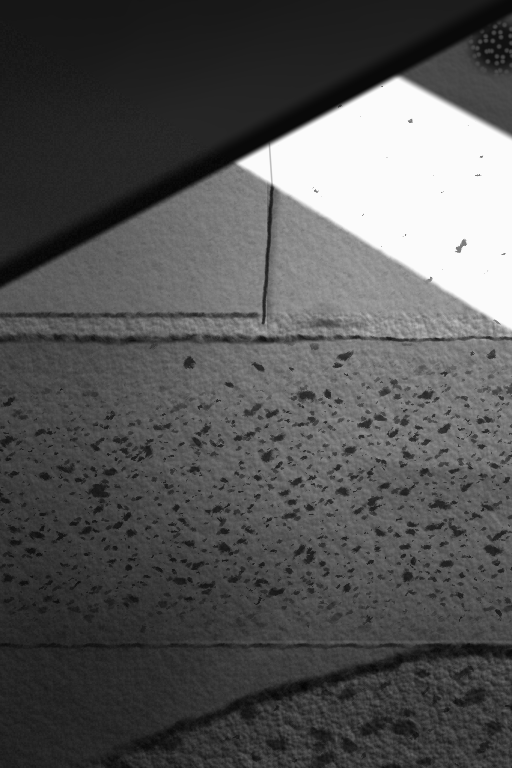
This texture is drawn by a WebGL 2 fragment shader. Its source:

```glsl
#version 300 es
precision highp float;
uniform vec2 u_resolution;
out vec4 fragColor;

vec2 hash2(vec2 p) {
  vec3 q = fract(p.xyx * vec3(0.1031, 0.103, 0.0973));
  q += dot(q, q.yzx + 33.33);
  return fract((q.xx + q.yz) * q.zy);
}

// Layered, bent sines for broad stains and wandering edges
float waves(vec2 p) {
  float sum = 0.0, gain = 0.5;
  for (int i = 0; i < 5; i++) {
    p += 0.6 * sin(p.yx * 1.3 + float(i));
    sum += gain * sin(p.x) * cos(p.y);
    p = mat2(1.5, 1.1, -1.1, 1.5) * p + 2.7;
    gain *= 0.6;
  }
  return sum;
}

// Distance to the nearest scattered point
float cellular(vec2 p) {
  vec2 id = floor(p);
  float nearest = 2.0;
  for (int y = -1; y <= 1; y++)
    for (int x = -1; x <= 1; x++) {
      vec2 cell = id + vec2(x, y);
      nearest = min(nearest, length(p - cell - hash2(cell)));
    }
  return nearest;
}

// Irregular holes with a random radius per cell
float pits(vec2 p, float size) {
  p += 0.16 * vec2(waves(p * 5.0), waves(p * 5.0 + 9.0));
  vec2 id = floor(p);
  float hole = 0.0;
  for (int y = -1; y <= 1; y++)
    for (int x = -1; x <= 1; x++) {
      vec2 cell = id + vec2(x, y), rnd = hash2(cell + 17.0);
      vec2 d = p - cell - hash2(cell);
      d.y += (rnd.y - 0.6) * d.x;
      float r = size * rnd.x * rnd.x + 0.01;
      hole = max(hole, smoothstep(r, r * 0.45, length(d * vec2(0.75, 1.2))) * smoothstep(0.15, 0.5, rnd.x));
    }
  return hole;
}

float relief(vec2 p) {
  return cellular(p * 48.0) + 0.6 * cellular(p * 105.0) + 0.5 * waves(p * 60.0);
}

float segment(vec2 p, vec2 a, vec2 b) {
  vec2 d = b - a;
  return length(p - a - d * clamp(dot(p - a, d) / dot(d, d), 0.0, 1.0));
}

float band(float d, float width) { return smoothstep(width, width * 0.2, abs(d)); }

void main() {
  vec2 p = gl_FragCoord.xy / u_resolution * vec2(1.0, 1.5);
  float wander = waves(p * 22.0), jitter = waves(p * 75.0 + 4.0);
  float stain = waves(p * vec2(5.0, 9.0));
  float grain = hash2(floor(p * 340.0)).x - 0.5;
  float bump = relief(p + vec2(0.0025, 0.0035)) - relief(p);

  // Wall tone, fading to the left and the floor
  float panel = smoothstep(0.832, 0.84, p.y + 0.003 * wander);
  float tone = mix(0.27, 0.5, smoothstep(0.0, 0.75, p.x)) * mix(0.48, 1.0, smoothstep(0.08, 0.8, p.y));
  tone += 0.08 * panel + 0.025 * stain;
  tone -= 0.07 * smoothstep(0.62, 0.8, p.x) * smoothstep(0.012, -0.012, p.y - 0.605 + 0.09 * (p.x - 0.65)) * smoothstep(0.42, 0.6, p.y);
  tone -= 0.06 * panel * smoothstep(0.1, 0.3, stain) * smoothstep(0.53, 0.56, p.x);

  // Rough bed under the ragged seam at the bottom
  float seamY = 0.225 - 0.235 * pow(max(0.86 - p.x, 0.0) / 0.74, 1.25) + 0.012 * wander;
  float bed = smoothstep(0.012, -0.012, p.y - seamY);
  float lower = smoothstep(0.85, 0.8, p.y);
  tone *= 1.0 + bump * mix(mix(0.13, 0.3, lower), 0.85, bed);

  // Scattered holes, thickest across the middle
  float middle = lower * smoothstep(0.2, 0.4, p.y) * smoothstep(0.83, 0.64, p.y + 0.06 * stain);
  float holes = pits(p * vec2(34.0, 38.0), 0.42) * middle;
  holes = max(holes, 0.7 * pits(p * 62.0 + 5.0, 0.42) * max(middle, 0.15));
  holes = max(holes, pits(p * 15.0 + 3.0, 0.24) * lower * smoothstep(0.24, 0.3, p.y));
  holes = max(holes, 0.8 * pits(p * 24.0, 0.6) * bed);
  tone *= 1.0 - 0.62 * holes;

  // Joints, ledge and vertical crack
  float ledge = smoothstep(0.893, 0.883, p.y) * panel;
  tone *= 1.0 + ledge * bump * 0.3;
  float broken = 0.65 + 0.5 * jitter;
  tone *= 1.0 - 0.7 * broken * band(p.y - 0.884 - 0.003 * jitter, 0.008) * smoothstep(0.52, 0.5, p.x);
  float ledgeY = 0.838 + 0.005 * wander + 0.003 * jitter;
  tone *= 1.0 - 0.8 * broken * band(p.y - ledgeY, mix(0.012, 0.005, smoothstep(0.45, 0.8, p.x)));
  tone *= 1.0 - 0.5 * broken * band(p.y - 0.864 - 0.01 * wander, 0.012) * smoothstep(0.56, 0.64, p.x) * smoothstep(0.74, 0.68, p.x);
  float crack = segment(p + vec2(0.002 * jitter, 0.0), vec2(0.514, 0.87), vec2(0.532, 1.14));
  tone *= 1.0 - 0.7 * smoothstep(0.0055, 0.001, crack);
  tone *= 1.0 - 0.3 * broken * smoothstep(0.022, 0.006, crack) * step(0.522, p.x);
  float baseJoint = band(p.y - 0.238 - 0.004 * jitter, 0.006);
  tone *= 1.0 - 0.55 * broken * baseJoint;
  tone += 0.05 * band(p.y - 0.246, 0.005) * smoothstep(0.1, 0.6, p.x);
  tone *= 1.0 - 0.85 * (0.75 + 0.4 * jitter) * band(p.y - seamY, 0.02) * smoothstep(0.08, 0.4, p.x);

  // Sunlit wedge and the dim surface beyond it
  float lit = smoothstep(-0.006, 0.008, p.y - 1.178 + 0.61 * (p.x - 0.465) + 0.002 * jitter);
  float beyond = smoothstep(-0.008, 0.012, p.y - 1.348 + 0.54 * (p.x - 0.781));
  float sun = 0.985 - 0.5 * pits(p * 13.0 + 8.0, 0.09);
  sun -= 0.25 * smoothstep(0.003, 0.0, segment(p, vec2(0.532, 1.13), vec2(0.526, 1.22)));
  tone = mix(tone, sun, lit);
  float patchMask = smoothstep(0.075, 0.03, length((p - vec2(0.975, 1.41)) * vec2(1.0, 1.1)));
  float dim = 0.29 + 0.03 * stain + 0.03 * bump;
  dim *= 1.0 - 0.75 * patchMask * smoothstep(0.1, 0.5, cellular(p * 70.0));
  tone = mix(tone, dim, beyond);

  // Overhanging slab with a black underside
  float above = p.y - 0.937 - 0.535 * p.x;
  float face = 0.115 + 0.035 * smoothstep(0.45, 0.05, above) + 0.008 * stain;
  face *= mix(0.75, 1.0, smoothstep(1.52, 1.2, p.y));
  float slab = mix(0.035, face, smoothstep(0.025, 0.065, above));
  tone = mix(tone, slab, smoothstep(-0.009, 0.009, above));

  tone += 0.025 * grain * (1.0 - lit);
  fragColor = vec4(vec3(clamp(tone, 0.0, 1.0)), 1.0);
}
```
